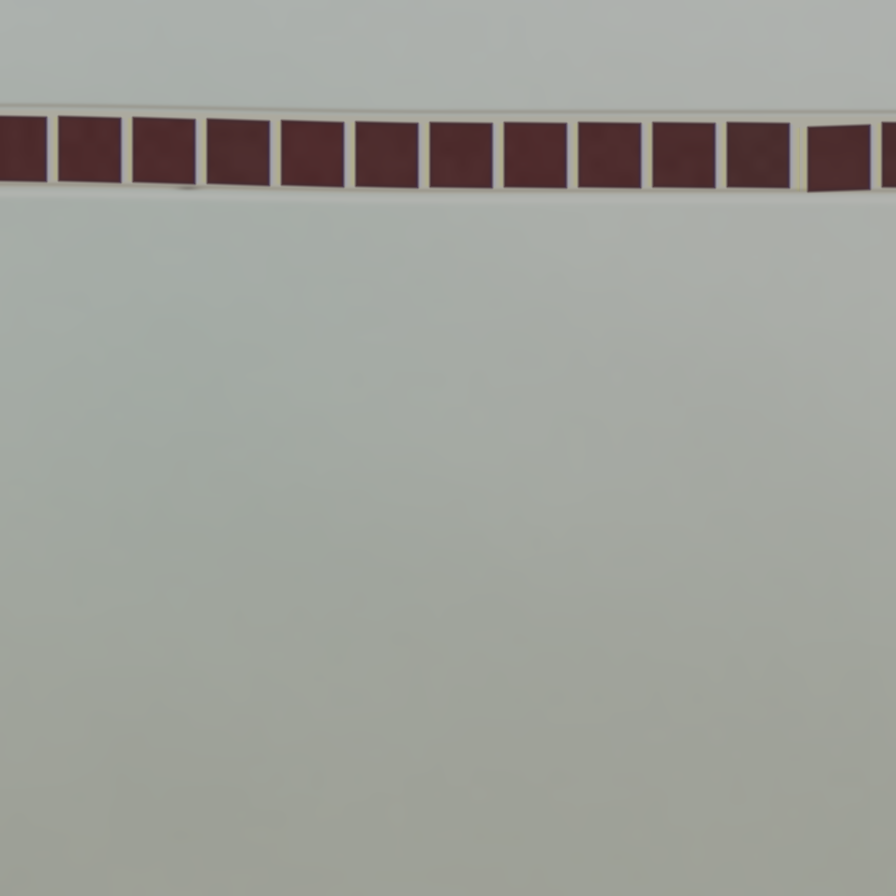
Reproduce this texture procedurally as a WebGL 1 fragment shader.

```glsl
precision highp float;
// Pale grey-green wall crossed by a slightly bowed strip of dark red square tiles.

uniform vec2 u_resolution;

float hash(vec2 p) {
    vec3 q = fract(vec3(p.xyx) * 0.1031);
    q += dot(q, q.yzx + 33.33);
    return fract((q.x + q.y) * q.z);
}

float noise(vec2 p) {
    vec2 i = floor(p), f = fract(p);
    f = f * f * (3.0 - 2.0 * f);
    return mix(mix(hash(i), hash(i + vec2(1.0, 0.0)), f.x),
               mix(hash(i + vec2(0.0, 1.0)), hash(i + 1.0), f.x), f.y);
}

// Soft bell-shaped line of given half width
float line(float d, float width) {
    return exp(-d * d / (width * width));
}

float boxDistance(vec2 p, vec2 halfSize) {
    vec2 d = abs(p) - halfSize;
    return length(max(d, 0.0)) + min(max(d.x, d.y), 0.0);
}

vec3 wallColor(vec2 uv) {
    vec3 wall = mix(vec3(0.618, 0.628, 0.592), vec3(0.660, 0.678, 0.658), smoothstep(0.0, 0.8, uv.y));
    wall = mix(wall, vec3(0.672, 0.690, 0.675), smoothstep(0.78, 1.0, uv.y));
    // Cool patch at left, warmer light toward the upper right
    wall += vec3(-0.012, 0.000, -0.002) * exp(-dot(uv - vec2(0.18, 0.55), uv - vec2(0.18, 0.55)) * 9.0);
    wall += vec3(0.010, 0.005, 0.006) * smoothstep(0.2, 0.9, uv.x) * smoothstep(0.35, 0.75, uv.y);
    wall += 0.008 * (noise(uv * vec2(3.0, 6.0) + uv.x * 2.0) - 0.5);
    return wall + 0.004 * (noise(uv * 45.0) - 0.5);
}

void main() {
    vec2 uv = gl_FragCoord.xy / u_resolution;
    float pixel = 1.0 / u_resolution.y;
    float soft = max(0.0022, pixel);

    // Height above the curved centre line of the strip
    float h = uv.y - 0.834 + 0.0072 * smoothstep(0.0, 0.5, uv.x);
    vec3 color = wallColor(uv);

    // Grout bed, shadow seam above and bright lip below
    float bed = smoothstep(-0.046, -0.040, h) * (1.0 - smoothstep(0.041, 0.046, h));
    color = mix(color, vec3(0.675, 0.665, 0.625), bed);
    color = mix(color, vec3(0.585, 0.570, 0.530), 0.65 * line(h - 0.0485, 0.0028));
    color = mix(color, vec3(0.565, 0.550, 0.505), 0.55 * line(h + 0.0395, 0.0026));
    color = mix(color, vec3(0.705, 0.710, 0.695), 0.75 * line(h + 0.0500, 0.0050));

    // Repeated tiles, with the last ones spaced a little further right
    float shifted = uv.x - 0.0072 * step(0.893, uv.x);
    float column = (shifted - 0.0173) / 0.0829;
    float id = floor(column + 0.5);
    float odd = 1.0 - step(0.5, abs(id - 11.0));
    vec2 q = vec2((column - id) * 0.0829, h + 0.0035 * odd);
    q.y += q.x * mix(0.015, -0.035, odd);
    float d = boxDistance(q, vec2(0.0352, 0.0365) - 0.0012) - 0.0012;

    // Yellow and blue fringes along the upright edges
    float upright = 1.0 - smoothstep(0.033, 0.037, abs(q.y));
    color += vec3(0.015, 0.015, -0.075) * upright * line(q.x + 0.0380, 0.0025);
    color += vec3(-0.035, -0.025, 0.050) * upright * line(q.x - 0.0370, 0.0020);

    // Glazed red-brown faces
    float tone = hash(vec2(id + 3.0, 7.0)) - 0.5;
    vec3 tile = vec3(0.302, 0.172, 0.175) + tone * vec3(0.025, -0.016, -0.010);
    tile += 0.018 * (noise(uv * 60.0) - 0.5);
    tile = mix(tile, vec3(0.235, 0.165, 0.195), 0.6 * smoothstep(-0.006, 0.0, d));
    tile += vec3(-0.02, 0.0, 0.08) * line(q.x - 0.0345, 0.0020);
    color = mix(color, tile, 1.0 - smoothstep(-soft, soft, d));

    // Small smudge under the third tile
    vec2 smudge = (uv - vec2(0.210, 0.790)) / vec2(0.012, 0.0025);
    color = mix(color, vec3(0.43, 0.41, 0.39), 0.6 * exp(-dot(smudge, smudge)));

    gl_FragColor = vec4(color, 1.0);
}
```
